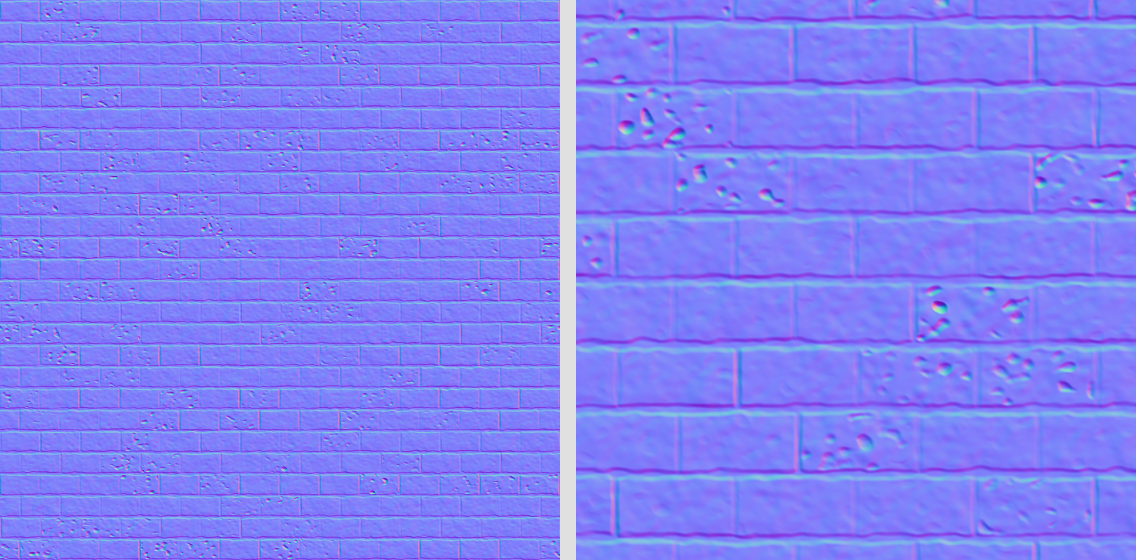
Left, the full canvas; right, a detail of the centre.
Write a WebGL 2 fragment shader that draws this texture map.

```glsl
#version 300 es
precision highp float;
// Tangent-space normal map of a worn brick wall in running bond.
// A height field (bevelled bricks, rough edges, grain and pits) is sampled
// around each point and its slope is encoded as a colour.

uniform vec2 u_resolution;
out vec4 fragColor;

// Layout, in canvas units
const vec2 BRICKS = vec2(14.0, 26.0);   // repeats across and down
const float JOINT_HALF = 0.0004;        // half width of the flat mortar
const float BEVEL_TOP = 0.0038;
const float BEVEL_BOTTOM = 0.0029;
const float BEVEL_SIDE = 0.0026;
const float SHOULDER = 0.0100;          // soft rounding behind the bevel
const float JOINT_DEPTH = 0.00150;
const float SHOULDER_SHARE = 0.19;      // of the depth
const float ROW_SHIFT = 0.05;           // random shift of a row, in bricks

// Wear
const float FAINT_JOINTS = 0.36;        // share of weak vertical joints
const float WORN_BRICKS = 0.30;         // share of pitted bricks
const float EDGE_ROUGHNESS = 0.0012;
const float WAVINESS = 0.0003;
const float GRAIN_COARSE = 0.026;       // slopes
const float GRAIN_FINE = 0.044;
const float PIT_SLOPE = 0.42;
const float SWELL_FREQ = 30.0;
const vec2 COARSE_FREQ = vec2(72.0, 80.0);
const vec2 FINE_FREQ = vec2(180.0, 210.0);
const vec2 PIT_FREQ = vec2(140.0, 190.0);

const float SAMPLE_STEP = 0.0008;
const float ROUGH_LOSS = 0.13;          // blue lost on slopes
const float FLAT_BLUE = 0.985;
const float TAU = 6.28318;

// Integer hash: three values from 0 to 1 for a non-negative cell
vec3 hash3(vec2 cell, float seed) {
    uvec3 v = uvec3(vec3(cell, seed) + 0.5);
    v = v * 1664525u + 1013904223u;
    v.x += v.y * v.z; v.y += v.z * v.x; v.z += v.x * v.y;
    v ^= v >> 16u;
    v.x += v.y * v.z; v.y += v.z * v.x; v.z += v.x * v.y;
    return vec3(v >> 8u) / 16777216.0;
}

// Tileable cellular noise: one smooth bump or dent per cell
float bumps(vec2 p, vec2 freq, float seed) {
    p *= freq;
    vec2 base = floor(p);
    float sum = 0.0;
    for (int j = -1; j <= 1; j++) {
        for (int i = -1; i <= 1; i++) {
            vec2 cell = base + vec2(i, j);
            vec3 h = hash3(mod(cell, freq), seed);
            vec2 d = p - cell - h.xy;
            float w = max(0.0, 1.0 - dot(d, d));
            sum += w * w * (2.0 * h.z - 1.0);
        }
    }
    return sum;
}

float wallHeight(vec2 p) {
    float swell = bumps(p, vec2(SWELL_FREQ), 7.0);
    float coarse = bumps(p, COARSE_FREQ, 1.0);
    float fine = bumps(p, FINE_FREQ, 2.0);
    float pitNoise = bumps(p, PIT_FREQ, 3.0);

    // Slightly wavy courses, every other one shifted by half a brick
    vec2 q = p;
    q.y += WAVINESS * (sin(TAU * (5.0 * p.x + 3.0 * p.y)) + 0.6 * sin(TAU * (13.0 * p.x - 7.0 * p.y)));
    vec2 grid = q * BRICKS;
    float row = mod(floor(grid.y), BRICKS.y);
    grid.x += 0.5 * (1.0 - mod(row, 2.0)) + ROW_SHIFT * (hash3(vec2(0.0, row), 4.0).x - 0.5);
    vec2 brick = vec2(mod(floor(grid.x), BRICKS.x), row);
    vec2 local = (fract(grid) - 0.5) / BRICKS;
    vec3 variation = hash3(brick, 5.0);
    float wear = variation.x < WORN_BRICKS ? mix(0.4, 1.0, variation.z) : 0.1;

    // Distance inward from the brick edges, chipped by the noise
    vec2 inset = 0.5 / BRICKS - abs(local) - JOINT_HALF;
    inset += EDGE_ROUGHNESS * vec2(0.4, 1.0) * (0.6 * coarse + 0.8 * pitNoise);
    inset.y -= 0.0006 * variation.y;

    // Sharp bevels with a soft shoulder; some vertical joints are nearly filled
    float bevelY = local.y > 0.0 ? BEVEL_TOP : BEVEL_BOTTOM;
    float rise = mix(smoothstep(0.0, bevelY, inset.y), smoothstep(0.0, SHOULDER, inset.y), SHOULDER_SHARE);
    float sideRise = smoothstep(0.0, BEVEL_SIDE, inset.x);
    float jointId = mod(brick.x + step(0.0, local.x), BRICKS.x);
    vec3 joint = hash3(vec2(jointId, row), 6.0);
    float strength = joint.x < FAINT_JOINTS ? 0.24 : mix(0.45, 0.8, joint.y);
    strength *= 1.0 + 0.4 * coarse;
    float depth = JOINT_DEPTH * (1.0 + 0.3 * swell);
    float height = depth * rise * mix(1.0, sideRise, strength);

    // Grain everywhere, shallow pits inside worn bricks
    float interior = smoothstep(0.0, 0.005, min(inset.x, inset.y));
    height += GRAIN_COARSE / COARSE_FREQ.x * coarse;
    height += GRAIN_FINE / FINE_FREQ.x * fine * (0.85 + 0.8 * wear * interior);
    float pit = max(0.0, pitNoise - 0.25);
    return height - PIT_SLOPE / PIT_FREQ.x * pit * min(1.0, 1.6 * pit) * wear * interior;
}

void main() {
    vec2 p = gl_FragCoord.xy / u_resolution;
    vec2 e = vec2(SAMPLE_STEP, 0.0);
    // Central differences also soften the bevels
    vec2 slope = vec2(wallHeight(p + e.xy) - wallHeight(p - e.xy),
                      wallHeight(p + e.yx) - wallHeight(p - e.yx)) / (2.0 * SAMPLE_STEP);
    vec3 normal = normalize(vec3(-slope, 1.0));
    vec3 colour = 0.5 + 0.5 * normal;
    // Unresolved roughness shortens the normal on steep parts
    colour.b -= 1.0 - FLAT_BLUE + 0.5 * ROUGH_LOSS * min(length(slope), 0.5);
    fragColor = vec4(colour, 1.0);
}
```
